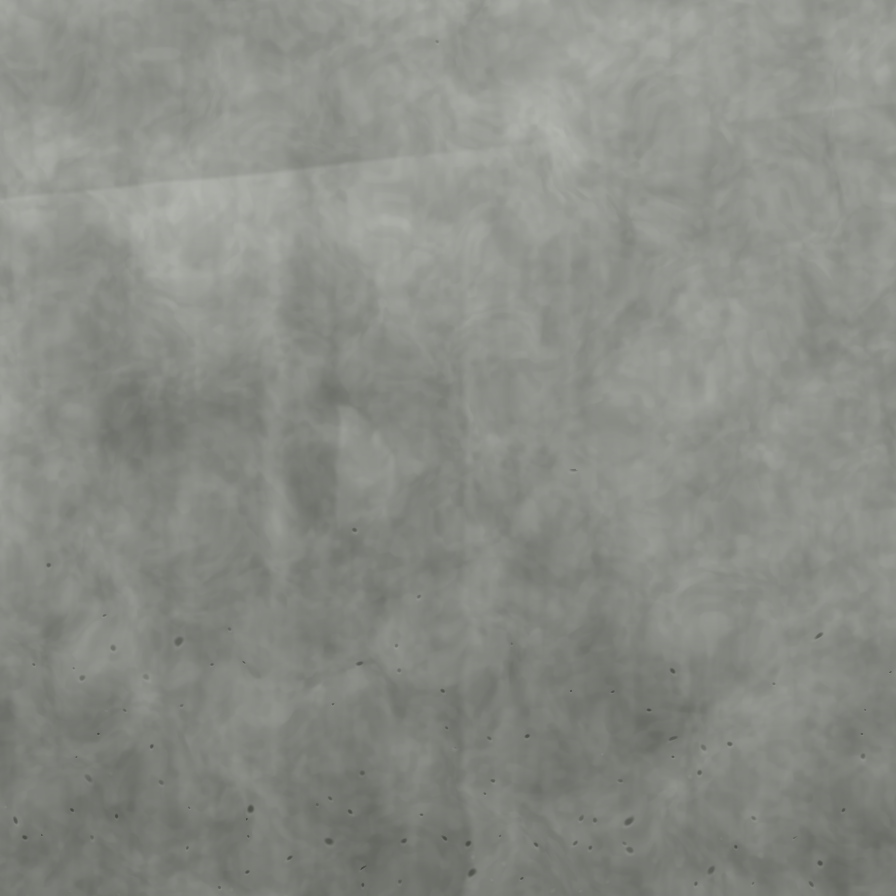
Reproduce this texture procedurally as a three.js fragment shader.

```glsl
varying vec2 vUv;

vec3 hash3(vec2 cell) {
  vec3 p = fract(cell.xyx * vec3(0.1031, 0.1030, 0.0973));
  p += dot(p, p.yxz + 33.33);
  return fract((p.xxy + p.yzz) * p.zyx);
}

// Smooth cellular noise: random cell tones blended by distance, centred on zero
float cloud(vec2 p) {
  vec2 cell = floor(p);
  float tone = 0.0, total = 0.0;
  for (int j = -1; j <= 1; j++) {
    for (int i = -1; i <= 1; i++) {
      vec2 id = cell + vec2(float(i), float(j));
      vec3 seed = hash3(id + 57.0);
      vec2 d = id + seed.xy - p;
      float weight = exp(-5.5 * dot(d, d));
      tone += weight * seed.z;
      total += weight;
    }
  }
  return tone / total - 0.5;
}

float mottling(vec2 p) {
  float sum = 0.0, amplitude = 0.06, frequency = 5.0;
  for (int i = 0; i < 6; i++) {
    sum += amplitude * cloud(p * frequency + float(i) * 17.3);
    p = mat2(0.96, 0.28, -0.28, 0.96) * p;
    frequency *= 1.85;
    amplitude *= 0.89;
  }
  return sum;
}

float blob(vec2 p, vec2 centre, vec2 size) {
  vec2 d = (p - centre) / size;
  return exp(-dot(d, d));
}

// Sparse pits, denser toward the bottom, with a faint pale lower rim
float pores(vec2 p, float count, float density) {
  vec2 q = p * count;
  vec3 seed = hash3(floor(q) + count);
  vec3 shape = hash3(floor(q) + count + 91.0);
  float present = step(seed.z, density * (1.0 - smoothstep(0.1, 0.58, p.y)));
  vec2 d = fract(q) - 0.2 - 0.6 * seed.xy;
  d.x += d.y * (shape.y - 0.5);
  float radius = mix(0.05, 0.12, shape.x * shape.x);
  float pit = 1.0 - smoothstep(radius * 0.4, radius * 1.5, length(d));
  float rim = 1.0 - smoothstep(radius * 0.5, radius * 1.8, length(d + vec2(0.0, radius)));
  return present * (0.03 * rim * (1.0 - pit) - mix(0.07, 0.17, shape.z) * pit);
}

void main() {
  vec2 uv = vUv;
  vec2 wobble = vec2(cloud(uv * 14.0), cloud(uv * 14.0 + 40.0));
  vec2 p = uv + 0.012 * wobble + 0.006 * vec2(cloud(uv * 45.0), cloud(uv * 45.0 + 9.0));

  // Broad light, clouds and fine vertical streaks
  float tone = mix(0.482, 0.592, smoothstep(-0.1, 1.0, uv.y));
  tone += mottling(uv + 0.03 * wobble);
  tone += 0.025 * cloud(uv * vec2(55.0, 5.0)) + 0.015 * cloud(uv * vec2(120.0, 22.0));

  // Broad stains
  tone -= 0.045 * blob(p, vec2(0.19, 0.55), vec2(0.13, 0.09));
  tone -= 0.025 * blob(p, vec2(0.47, 0.93), vec2(0.10, 0.08));
  tone -= 0.025 * blob(p, vec2(0.64, 0.18), vec2(0.12, 0.06));
  tone -= 0.020 * blob(p, vec2(0.13, 0.19), vec2(0.12, 0.10));
  tone += 0.030 * blob(p, vec2(0.0, 0.50), vec2(0.03, 0.15));
  tone += 0.022 * blob(p, vec2(0.78, 0.70), vec2(0.04, 0.03));

  // Slanted seam, pale beneath on the left and dark beneath on the right
  float depth = 0.777 + 0.108 * uv.x + 0.004 * wobble.y - uv.y;
  float seamContrast = mix(0.042, -0.032, smoothstep(0.35, 0.95, uv.x));
  float below = smoothstep(-0.003, 0.004, depth);
  tone += seamContrast * below * exp(-max(depth, 0.0) / 0.10);
  tone -= 0.4 * max(seamContrast, 0.0) * (1.0 - below) * exp(min(depth, 0.0) / 0.02);

  // Dark vertical panel between two pale streaks
  float panelTop = 1.0 - smoothstep(0.66, 0.78, p.y);
  float panel = smoothstep(0.316, 0.334, p.x) * (1.0 - smoothstep(0.512, 0.524, p.x));
  float rightStreak = smoothstep(0.512, 0.526, p.x) * exp(-max(p.x - 0.526, 0.0) / 0.03);
  float leftStreak = blob(vec2(p.x, 0.0), vec2(0.312, 0.0), vec2(0.014, 1.0));
  tone += panelTop * (0.022 * rightStreak + 0.022 * leftStreak - 0.024 * panel);

  // Chipped pale patch: crisp left side, slanted top, fading foot
  float slant = 0.395 + 0.7 * max(0.55 - p.y, 0.0);
  float rightSide = min(slant, 0.436);
  float patchMask = smoothstep(0.374, 0.382, p.x)
    * (1.0 - smoothstep(rightSide - 0.006, rightSide + 0.004, p.x))
    * smoothstep(0.35, 0.46, p.y) * (1.0 - smoothstep(0.544, 0.552, p.y));
  tone += 0.052 * patchMask;
  tone -= 0.028 * blob(p, vec2(0.38, 0.562), vec2(0.03, 0.014)) * (1.0 - patchMask);
  tone -= 0.022 * blob(p, vec2(0.35, 0.46), vec2(0.02, 0.07));

  // Pits and rare pale flecks
  tone += pores(p, 26.0, 0.20) + pores(p, 41.0, 0.09);
  tone -= 0.16 * pores(uv + 0.37, 33.0, 0.5);

  gl_FragColor = vec4(tone + vec3(-0.002, 0.008, -0.016), 1.0);
}
```
